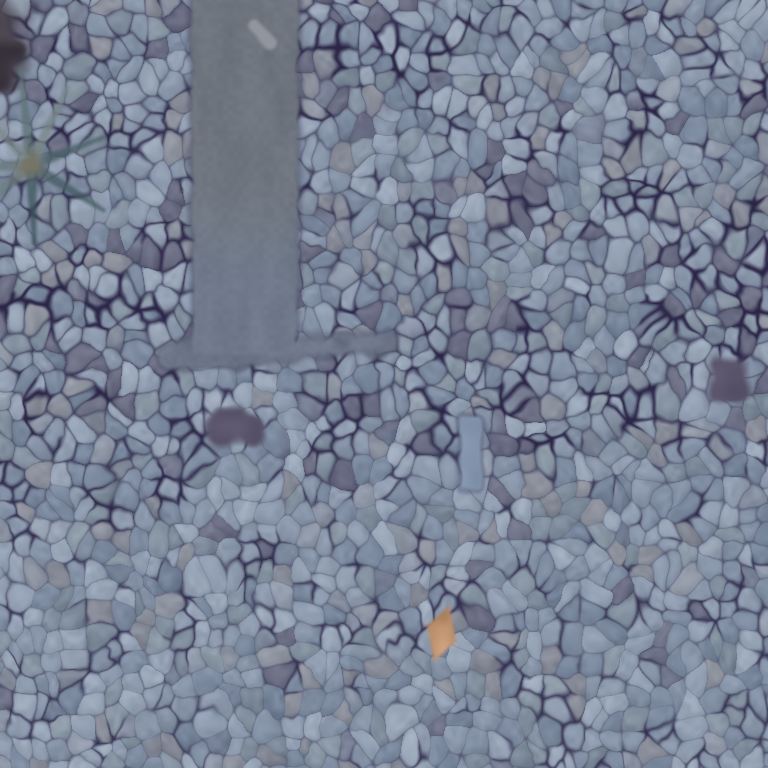
Reproduce this texture procedurally as a WebGL 2 fragment shader.

```glsl
#version 300 es
precision highp float;
uniform vec2 u_resolution;
out vec4 fragColor;

float hash(vec2 p) {
    return fract(sin(dot(p, vec2(127.1, 311.7))) * 43758.5453);
}

vec2 jitter(vec2 cell) {
    return 0.06 + 0.88 * vec2(hash(cell), hash(cell + 37.3));
}

float noise(vec2 p) {
    vec2 i = floor(p), f = fract(p);
    f = f * f * (3.0 - 2.0 * f);
    return mix(mix(hash(i), hash(i + vec2(1, 0)), f.x),
               mix(hash(i + vec2(0, 1)), hash(i + 1.0), f.x), f.y);
}

float cover(float dist, float blur) {
    return 1.0 - smoothstep(-blur, blur, dist);
}

// x: distance to the segment, y: position along it
vec2 segment(vec2 p, vec2 a, vec2 b) {
    vec2 d = b - a;
    float t = clamp(dot(p - a, d) / dot(d, d), 0.0, 1.0);
    return vec2(length(p - a - d * t), t);
}

float box(vec2 p, vec2 halfSize) {
    vec2 d = abs(p) - halfSize;
    return length(max(d, 0.0)) + min(max(d.x, d.y), 0.0);
}

vec3 gravel(vec2 uv, float hollow) {
    vec2 p = uv * vec2(40.0, 36.0);
    p += 0.7 * vec2(noise(p * 0.6), noise(p * 0.6 + 50.0));
    p += 0.2 * vec2(noise(p * 2.2 + 9.0), noise(p * 2.2 + 70.0));
    vec2 base = floor(p), id = base, nearest = vec2(9.0);
    for (int k = 0; k < 25; k++) {
        vec2 cell = base + vec2(k % 5 - 2, k / 5 - 2);
        vec2 r = cell + jitter(cell) - p;
        if (dot(r, r) < dot(nearest, nearest)) { nearest = r; id = cell; }
    }

    // rounded distance to the stone outline
    float sum = 0.0;
    for (int k = 0; k < 25; k++) {
        vec2 cell = base + vec2(k % 5 - 2, k / 5 - 2);
        if (cell == id) continue;
        vec2 r = cell + jitter(cell) - p;
        sum += exp(-14.0 * dot(0.5 * (r + nearest), normalize(r - nearest)));
    }
    float edge = -log(sum) / 14.0;

    // stone tint, sunken stones, facet light
    float kind = hash(id + 11.0);
    vec3 stone = mix(vec3(0.45, 0.505, 0.59), vec3(0.60, 0.65, 0.72), hash(id + 5.0));
    stone = mix(stone, vec3(0.52, 0.52, 0.55), 0.65 * smoothstep(0.82, 0.95, kind));
    stone = mix(stone, vec3(0.47, 0.52, 0.56), 0.5 * step(abs(kind - 0.6), 0.06));
    stone = mix(stone, vec3(0.36, 0.35, 0.44), 0.7 * cover(kind - 0.03 - 0.12 * hollow, 0.03));
    stone += 0.05 * dot(-nearest, vec2(-0.4, 0.8)) + 0.07 * (noise(p * 3.0) - 0.5);

    // gaps open into pits here and there
    float pit = smoothstep(0.45, 0.85, noise(p * 0.9 + 31.0));
    float gap = -0.055 + 0.05 * hollow + 0.08 * pit + 0.05 * (hash(id + 23.0) - 0.5);
    float dome = smoothstep(gap - 0.10, gap + 0.14, edge);
    vec3 shade = mix(vec3(0.31, 0.33, 0.43), vec3(0.17, 0.15, 0.28), clamp(0.5 * hollow + 0.8 * pit, 0.0, 1.0));
    return mix(shade, stone, dome) + 0.02 * smoothstep(0.1, 0.3, edge);
}

void main() {
    vec2 uv = gl_FragCoord.xy / u_resolution;
    float rough = noise(uv * 45.0) - 0.5;
    float patches = 0.5 * noise(uv * 5.0 + 8.0) + 0.5 * noise(uv * 13.0);
    float hollow = smoothstep(0.3, 0.75, patches) * smoothstep(0.15, 0.55, uv.y);
    hollow = max(hollow, cover(length(uv - vec2(0.05, 0.92)) - 0.12, 0.1));
    vec3 color = gravel(uv, hollow);

    // bare soil in the corner
    float soil = length((uv - vec2(0.0, 0.95)) * vec2(1.0, 0.6)) - 0.035 + 0.04 * rough;
    color = mix(color, vec3(0.27, 0.25, 0.29) + 0.12 * rough, cover(soil, 0.018));

    // flat dark stones and a pale slab
    float flatStone = min(box(uv - vec2(0.305, 0.443), vec2(0.022, 0.008)),
                          box(uv - vec2(0.945, 0.505), vec2(0.012, 0.018))) - 0.012;
    color = mix(color, vec3(0.35, 0.33, 0.42) + 0.05 * rough, cover(flatStone + 0.018 * rough, 0.007));
    float slab = box(uv - vec2(0.612, 0.41), vec2(0.009, 0.042)) - 0.004 + 0.01 * rough;
    color = mix(color, vec3(0.32, 0.34, 0.45), 0.6 * cover(slab - 0.004, 0.005));
    color = mix(color, vec3(0.52, 0.59, 0.68) + 0.08 * rough, cover(slab, 0.004));

    // post and the bar at its foot
    float post = box(uv - vec2(0.319, 0.79), vec2(0.065 + 0.004 * uv.y, 0.25)) + 0.005 * rough;
    vec2 bar = segment(uv, vec2(0.22, 0.535), vec2(0.50, 0.555));
    float barDist = bar.x - 0.018 + 0.006 * bar.y + 0.018 * rough;
    color = mix(color, vec3(0.25, 0.25, 0.35), 0.55 * cover(min(post, barDist) - 0.004, 0.007));
    vec3 wood = mix(vec3(0.44, 0.48, 0.55), vec3(0.43, 0.455, 0.49), smoothstep(0.6, 0.8, uv.y));
    wood += 0.035 * (noise(uv * vec2(60.0, 14.0)) - 0.5) + 0.025 * (noise(uv * 150.0) - 0.5);
    color = mix(color, wood + 0.10 * rough, 0.9 * cover(barDist, 0.007));
    color = mix(color, wood, cover(post, 0.004));
    float chip = segment(uv, vec2(0.331, 0.967), vec2(0.352, 0.944)).x - 0.008 + 0.006 * rough;
    color = mix(color, vec3(0.57, 0.59, 0.62), cover(chip, 0.004));

    // grass tuft
    vec2 root = vec2(0.04, 0.785);
    for (float i = 0.0; i < 8.0; i++) {
        float angle = -0.7 + 0.75 * i + 0.4 * hash(vec2(i, 4.0));
        float reach = 0.06 + 0.08 * hash(vec2(i, 8.0));
        vec2 blade = segment(uv, root, root + reach * vec2(cos(angle), sin(angle)));
        vec3 green = mix(vec3(0.22, 0.32, 0.35), vec3(0.49, 0.55, 0.55), hash(vec2(i, 2.0)));
        green = mix(vec3(0.46, 0.46, 0.40), green, smoothstep(0.0, 0.3, blade.y));
        color = mix(color, green, 0.75 * cover(blade.x - 0.008 * (1.0 - 0.7 * blade.y), 0.004));
    }

    // fallen leaf
    vec2 q = uv - vec2(0.575, 0.175);
    float leaf = max(abs(q.x + 0.2 * q.y) - 0.017, abs(q.y - 0.9 * q.x) * 0.7 - 0.019);
    color = mix(color, vec3(0.73, 0.56, 0.42) + 0.15 * rough, cover(leaf, 0.004));

    fragColor = vec4(color, 1.0);
}
```
